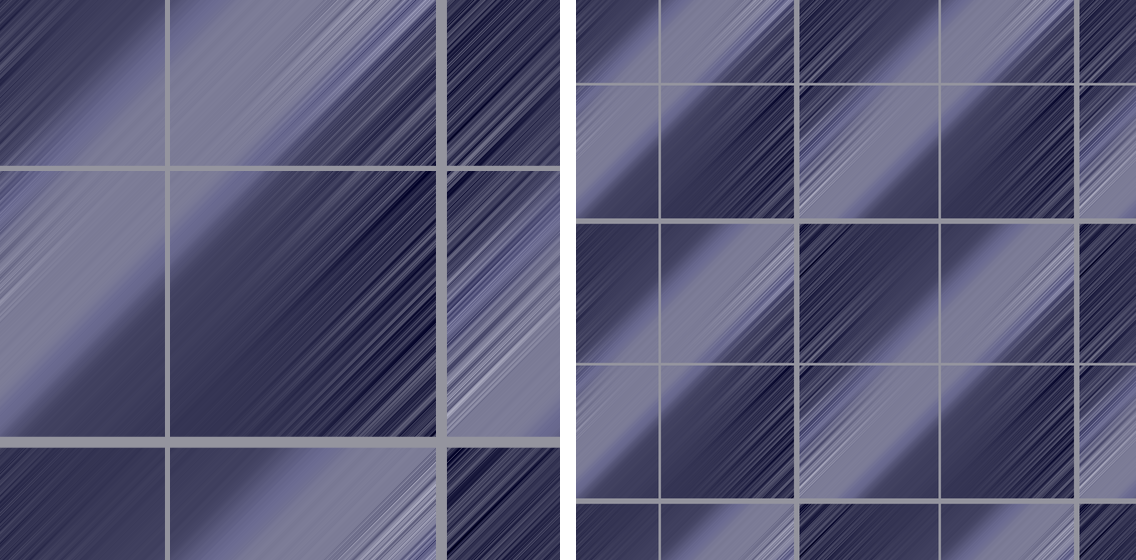
Left, the tile; right, the same tile 2 across and 2 down.
This background is drawn by a three.js fragment shader. Its source:

```glsl
// Brushed metal panel with a diagonal sheen, framed by thick grey bars and
// split by thin ones. One panel fills the tile, shifted so that its frame lies
// inside the canvas; streaks are layered 1D noise across the diagonal.
varying vec2 vUv;

const vec2 FRAME = vec2(0.788, 0.2105);   // crossing of the thick bars
const float SPLIT = 0.511;                // thin bars, measured from the frame
const float THICK_HALF = 0.0098;
const float THIN_HALF = 0.0047;
const float EDGE = 0.0007;

const vec3 DARK = vec3(0.205, 0.205, 0.325);
const vec3 SLATE = vec3(0.25, 0.25, 0.37);
const vec3 LAVENDER = vec3(0.42, 0.42, 0.57);
const vec3 SILVER = vec3(0.485, 0.485, 0.59);
const vec3 BAR = vec3(0.58, 0.58, 0.62);
const vec3 STREAK_TINT = vec3(1.0, 1.0, 0.86);

float hash(float n) {
  n = fract(n * 0.1031);
  n *= n + 33.33;
  n *= n + n;
  return fract(n);
}

float noise(float x) {
  float cell = floor(x);
  float f = x - cell;
  return mix(hash(cell), hash(cell + 1.0), f * f * (3.0 - 2.0 * f));
}

// Signed sum of streaks, from broad to hair thin
float streaks(float t) {
  float sum = 0.0;
  float frequency = 48.0;
  float weight = 0.22;
  for (int i = 0; i < 4; i++) {
    sum += weight * (noise(t * frequency + 17.0 * float(i)) - 0.5);
    frequency *= 2.03;
    weight *= 1.32;
  }
  return sum;
}

// Streaks start at the nearer upright frame bar and fade along their length
float streakStrength(float along, float t) {
  float reach = t < 1.0 ? along : 1.0 - along;
  float fade = 1.0 - smoothstep(0.0, 0.46, reach);
  return 0.06 + 0.94 * fade * sqrt(fade);
}

// Bright band along the panel diagonal with lavender flanks
vec3 sheen(float t) {
  float band = smoothstep(0.64, 0.90, t) * (1.0 - smoothstep(1.09, 1.30, t));
  float haze = smoothstep(0.40, 0.70, t) * (1.0 - smoothstep(1.25, 1.60, t));
  vec3 color = mix(DARK, SLATE, haze);
  color = mix(color, LAVENDER, smoothstep(0.0, 0.75, band));
  return mix(color, SILVER, smoothstep(0.70, 1.0, band));
}

// Coverage of a bar at a position that wraps around the tile
float bar(float x, float center, float halfWidth) {
  float d = abs(fract(x - center + 0.5) - 0.5);
  return 1.0 - smoothstep(halfWidth - EDGE, halfWidth + EDGE, d);
}

float cross2(vec2 p, float center, float halfWidth) {
  return max(bar(p.x, center, halfWidth), bar(p.y, center, halfWidth));
}

void main() {
  // Panel coordinates: right and down from the frame crossing
  vec2 panel = fract(vec2(vUv.x - FRAME.x, FRAME.y - vUv.y));
  float t = panel.x + panel.y;

  // Brushed surface
  vec3 color = sheen(t);
  color += STREAK_TINT * streaks(t) * streakStrength(panel.x, t) * 0.50;

  // Frame and thin dividers
  float bars = max(cross2(panel, 0.0, THICK_HALF), cross2(panel, SPLIT, THIN_HALF));
  color = mix(color, BAR, bars);

  gl_FragColor = vec4(clamp(color, 0.0, 1.0), 1.0);
}
```
